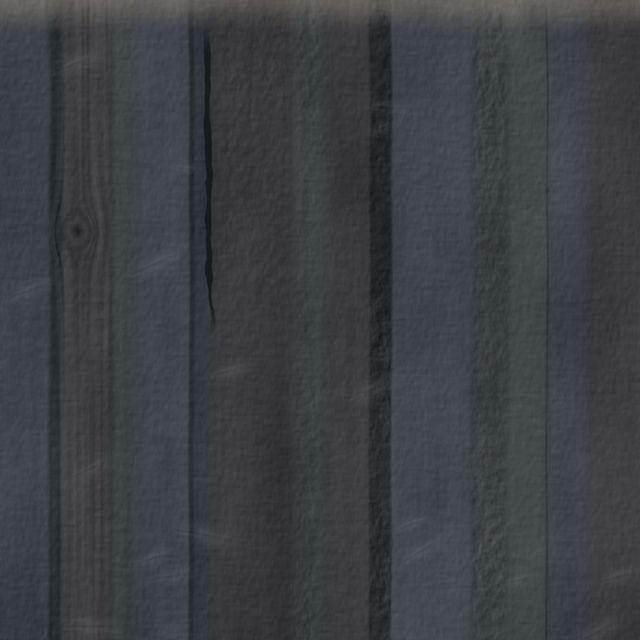
Write a WebGL 1 fragment shader that draws this texture.

```glsl
precision highp float;
// Weathered charcoal timber wall: upright boards of uneven width with dark gaps.
// Tinted bands form the boards; embossed noise adds rough fibre and saw marks,
// then a knot, pale scuffs, a crack and a bleached top edge age the surface.
uniform vec2 u_resolution;

const vec3 BLUE = vec3(0.243, 0.263, 0.292);
const vec3 BROWN = vec3(0.241, 0.240, 0.251);
const vec3 GREEN = vec3(0.242, 0.260, 0.268);
const vec3 GAP = vec3(0.125, 0.145, 0.158);
const vec3 BLEACHED = vec3(0.465, 0.430, 0.400);

float hash(vec2 p) {
  vec3 q = fract(p.xyx * vec3(0.1031, 0.1030, 0.0973));
  q += dot(q, q.yzx + 33.33);
  return fract((q.x + q.y) * q.z);
}

float noise(vec2 p) {
  vec2 i = floor(p), f = fract(p);
  f = f * f * (3.0 - 2.0 * f);
  return mix(mix(hash(i), hash(i + vec2(1.0, 0.0)), f.x),
             mix(hash(i + vec2(0.0, 1.0)), hash(i + 1.0), f.x), f.y);
}

float fbm(vec2 p) {
  float sum = 0.0, amp = 0.5;
  for (int i = 0; i < 4; i++) {
    sum += amp * noise(p);
    p = p * 2.03 + 17.0;
    amp *= 0.5;
  }
  return sum;
}

float band(float x, float a, float b, float soft) {
  return smoothstep(a - soft, a + soft, x) - smoothstep(b - soft, b + soft, x);
}

// Slope of a fibrous height field lit from the upper left
float emboss(vec2 p, vec2 scale) {
  return fbm(p * scale) - fbm((p + vec2(0.003, -0.003)) * scale);
}

vec3 boards(float x) {
  vec3 c = BLUE * 0.95;
  c = mix(c, BROWN, smoothstep(0.085, 0.100, x));
  c = mix(c, GREEN, smoothstep(0.165, 0.185, x));
  c = mix(c, BLUE * 1.04, smoothstep(0.200, 0.225, x));
  c = mix(c, BLUE * 0.83, smoothstep(0.294, 0.298, x));
  c = mix(c, BROWN * 0.94, smoothstep(0.325, 0.343, x));
  c = mix(c, GREEN, smoothstep(0.450, 0.465, x));
  c = mix(c, BROWN * 0.98, smoothstep(0.495, 0.520, x));
  c = mix(c, BLUE * 1.05, smoothstep(0.610, 0.615, x));
  c = mix(c, GREEN * 0.94, smoothstep(0.730, 0.740, x));
  c = mix(c, GREEN * 1.05, smoothstep(0.790, 0.800, x));
  c = mix(c, BLUE, smoothstep(0.852, 0.858, x));
  return mix(c, BROWN, smoothstep(0.895, 0.940, x));
}

// Dark seams between boards: two wide recesses and two thin shadow lines
float gaps(float x) {
  float wide = 0.75 * band(x, 0.077, 0.096, 0.005) + 0.78 * band(x, 0.577, 0.611, 0.003);
  float thin = 0.65 * band(x, 0.295, 0.303, 0.003) + 0.5 * band(x, 0.853, 0.856, 0.002);
  return wide + thin + 0.28 * band(x, 0.168, 0.176, 0.006);
}

// Long fibres that part around a round knot
float knotGrain(vec2 d, float radius) {
  float r2 = dot(d, d);
  float flow = d.x * (1.0 - min(radius * radius / max(r2, 0.00001), 1.0));
  return noise(vec2(flow * 240.0, d.y * 3.0)) - 0.5;
}

// Pale tilted scuffs scattered over the wall
float scuffs(vec2 p) {
  float sum = 0.0;
  for (int i = 0; i < 18; i++) {
    float k = float(i);
    vec2 d = p - vec2(hash(vec2(k, 3.0)), hash(vec2(k, 8.0)));
    float slope = mix(-0.35, 0.65, hash(vec2(k, 13.0)));
    d.y -= slope * d.x;
    float size = mix(0.6, 1.4, hash(vec2(k, 21.0)));
    vec2 q = d * vec2(32.0, 85.0) / size;
    sum += exp(-dot(q, q)) * (0.5 + noise(d * vec2(30.0, 260.0)));
  }
  return min(sum, 1.3);
}

void main() {
  vec2 p = gl_FragCoord.xy / u_resolution;
  float x = p.x + 0.004 * (noise(vec2(p.y * 7.0, 4.0)) - 0.5);
  vec3 color = mix(boards(x), GAP, min(gaps(x), 1.0));

  // Broad stains, vertical streaks and horizontal saw marks
  float tone = 0.10 * (fbm(p * vec2(9.0, 4.0)) - 0.47);
  tone += 0.030 * (fbm(p * vec2(75.0, 2.5)) - 0.47);
  tone += 0.022 * (noise(p * vec2(45.0, 230.0)) - 0.5);

  // Rough strips carry stronger relief than the planed boards
  float rough = band(x, 0.738, 0.792, 0.004) + 0.6 * band(x, 0.460, 0.500, 0.012);
  rough += 0.9 * band(x, 0.577, 0.611, 0.004);
  rough += 0.4 * band(x, 0.345, 0.450, 0.010) * smoothstep(0.48, 0.56, p.y);
  rough *= 0.45 + 0.75 * noise(p * vec2(12.0, 8.0));
  tone += 0.055 * emboss(p, vec2(170.0, 110.0));
  tone += 0.22 * rough * emboss(p + 3.0, vec2(95.0, 60.0));

  // Knot with parted grain on the second board
  vec2 d = (p - vec2(0.121, 0.638)) * vec2(1.0, 0.8);
  float eye = length(d);
  tone += 0.07 * band(x, 0.080, 0.170, 0.012) * knotGrain(d, 0.022);
  tone -= 0.08 * exp(-eye * eye * 22000.0);
  tone += 0.035 * exp(-pow((eye - 0.013) * 220.0, 2.0));

  tone += 0.045 * scuffs(p);
  color += tone;

  // Ragged crack beside the third seam
  float crackX = 0.322 + 0.022 * (0.95 - p.y) + 0.014 * (fbm(vec2(p.y * 22.0, 9.0)) - 0.47);
  float crackWidth = 0.0045 * noise(vec2(p.y * 35.0, 2.0));
  float crack = 1.0 - smoothstep(crackWidth, crackWidth + 0.003, abs(p.x - crackX));
  color = mix(color, GAP * 0.6, 0.85 * crack * band(p.y, 0.50, 0.94, 0.03));

  // Sun-bleached top edge, uneven from board to board
  float fade = p.y + 0.025 * (fbm(p * vec2(35.0, 9.0)) - 0.47);
  color = mix(color, BLEACHED + tone, 0.72 * smoothstep(0.945, 1.005, fade));
  gl_FragColor = vec4(clamp(color, 0.0, 1.0), 1.0);
}
```
